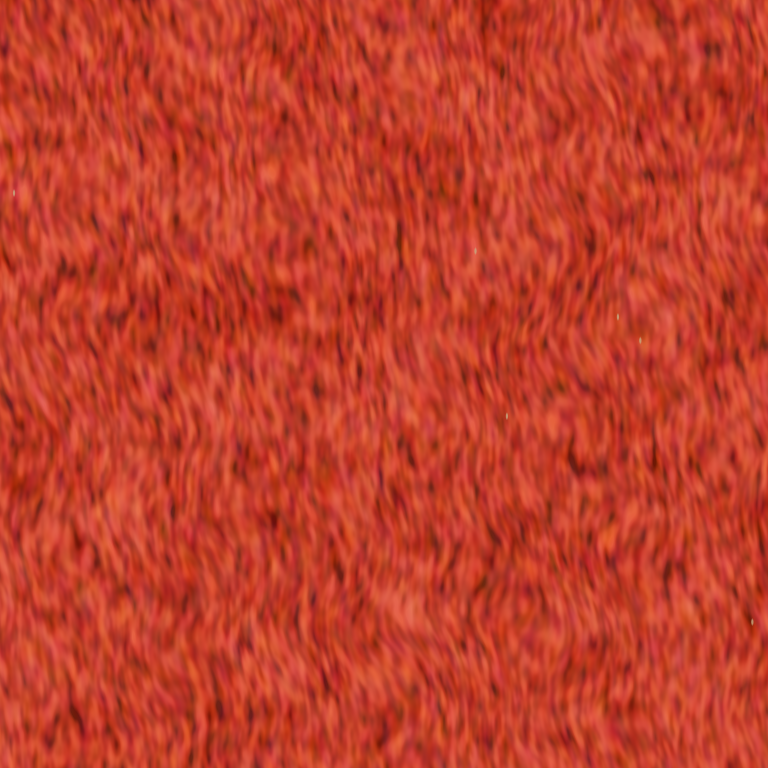
Give the GLSL for this texture, as a WebGL 1 fragment shader.

```glsl
precision highp float;
// Red felted pile: short, near-vertical blurred fibres with dark gaps and soft mottling.
uniform vec2 u_resolution;

// Cells per canvas height: across and along the fibres
const vec2 FIBRE_FREQ = vec2(92.0, 31.0);
const vec2 FINE_FREQ = vec2(146.0, 54.0);
const vec2 CLUMP_FREQ = vec2(43.0, 21.0);
const vec2 PATCH_FREQ = vec2(8.0, 7.0);
const vec2 TINT_FREQ = vec2(74.0, 27.0);

// Share of each layer in the tone
const float FIBRE_WEIGHT = 0.76;
const float FINE_WEIGHT = 0.36;
const float CLUMP_WEIGHT = 0.42;
const float PATCH_WEIGHT = 0.32;

// Direction of the pile
const float LEAN = 0.10;
const float WAVER = 0.006;
const float WAVER_FREQ = 8.0;

// Tone ramp from gaps to lit fibres
const vec3 GAP = vec3(0.43, 0.125, 0.085);
const vec3 SHADE = vec3(0.65, 0.19, 0.125);
const vec3 BODY = vec3(0.755, 0.23, 0.155);
const vec3 LIT = vec3(0.835, 0.295, 0.205);
const vec3 TIP = vec3(0.90, 0.375, 0.26);
const vec3 WASH = vec3(0.0, 0.022, 0.027);
const vec3 ORANGE_SHIFT = vec3(0.004, 0.017, -0.018);

// Rare pale specks of lint
const vec3 LINT = vec3(0.78, 0.66, 0.50);
const float LINT_FREQ = 14.0;
const float LINT_CHANCE = 0.015;
const vec2 LINT_RADIUS = vec2(0.0022, 0.0060);

vec2 hash2(vec2 p) {
  vec3 q = fract(p.xyx * vec3(0.1031, 0.1030, 0.0973));
  q += dot(q, q.yzx + 33.33);
  return fract((q.xx + q.yz) * q.zy);
}

float cornerSlope(vec2 cell, vec2 corner, vec2 f) {
  return dot(hash2(cell + corner) * 2.0 - 1.0, f - corner);
}

// Gradient noise scaled to roughly unit deviation
float noise(vec2 p) {
  vec2 cell = floor(p);
  vec2 f = p - cell;
  vec2 w = f * f * f * (f * (f * 6.0 - 15.0) + 10.0);
  float low = mix(cornerSlope(cell, vec2(0.0), f), cornerSlope(cell, vec2(1.0, 0.0), f), w.x);
  float high = mix(cornerSlope(cell, vec2(0.0, 1.0), f), cornerSlope(cell, vec2(1.0), f), w.x);
  return 4.5 * mix(low, high, w.y);
}

vec3 pileColor(float tone) {
  vec3 c = mix(GAP, SHADE, clamp((tone + 2.3) / 1.2, 0.0, 1.0));
  c = mix(c, BODY, clamp(tone + 1.1, 0.0, 1.0));
  c = mix(c, LIT, clamp((tone + 0.1) / 0.9, 0.0, 1.0));
  return mix(c, TIP, clamp((tone - 0.8) / 1.4, 0.0, 1.0));
}

float lintMask(vec2 p) {
  vec2 cell = floor(p * LINT_FREQ);
  vec2 center = (cell + 0.2 + 0.6 * hash2(cell + 211.0)) / LINT_FREQ;
  float present = step(hash2(cell + 307.0).x, LINT_CHANCE);
  return present * (1.0 - smoothstep(0.3, 1.0, length((p - center) / LINT_RADIUS)));
}

void main() {
  vec2 p = gl_FragCoord.xy / u_resolution.y;

  // Bend the pile so that neighbouring tufts lean differently
  vec2 pile = p;
  pile.x += LEAN * p.y + WAVER * noise(p * WAVER_FREQ + 61.0);

  // Tone from fibres, clumps and broad worn patches
  float patches = 0.8 * noise(p * PATCH_FREQ + 17.3) + 0.6 * noise(p * PATCH_FREQ * 2.1 + 43.7);
  float tone = FIBRE_WEIGHT * noise(pile * FIBRE_FREQ + 101.4)
             + FINE_WEIGHT * noise(pile * FINE_FREQ + 157.8)
             + CLUMP_WEIGHT * noise(pile * CLUMP_FREQ + 83.1)
             + PATCH_WEIGHT * patches;

  // Tint drifts between deep red, pinkish grey and orange
  float wash = 0.85 * noise(pile * TINT_FREQ + 229.6) + 0.45 * patches;
  float orange = noise(pile * TINT_FREQ + 331.2);
  vec3 color = pileColor(tone) + WASH * wash + ORANGE_SHIFT * orange;

  color = mix(color, LINT, 0.8 * lintMask(p));
  gl_FragColor = vec4(clamp(color, 0.0, 1.0), 1.0);
}
```
